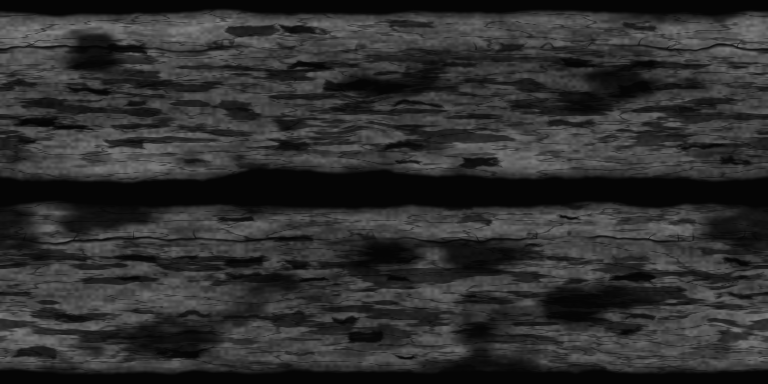
This texture map is drawn by a Shadertoy shader. Its source:

```glsl
#define PLANKS 2.0
#define GAP_HALF 0.031
#define EDGE_WEAR 0.026
#define BASE_TONE 0.315
#define GAP_TONE 0.018
#define STAIN_DEPTH 0.80
#define FLAKE_GRID vec2(14.0, 20.0)
#define FLAKE_CHANCE 0.36
#define SPLIT_HEIGHT 0.75

float hash(vec2 c) {
    vec3 q = fract(c.xyx * 0.1031);
    q += dot(q, q.yzx + 33.33);
    return fract((q.x + q.y) * q.z);
}

// Value noise that wraps across the canvas width
float noise(vec2 uv, vec2 freq, float seed) {
    vec2 p = uv * freq;
    vec2 cell = floor(p);
    vec2 f = p - cell;
    f = f * f * (3.0 - 2.0 * f);
    float x0 = mod(cell.x, freq.x);
    float x1 = mod(cell.x + 1.0, freq.x);
    vec2 s = vec2(seed * 17.3, seed * 5.7);
    float low = mix(hash(vec2(x0, cell.y) + s), hash(vec2(x1, cell.y) + s), f.x);
    float high = mix(hash(vec2(x0, cell.y + 1.0) + s), hash(vec2(x1, cell.y + 1.0) + s), f.x);
    return mix(low, high, f.y);
}

float fbm(vec2 uv, vec2 freq, float seed) {
    float sum = 0.0, weight = 0.5;
    for (int i = 0; i < 4; i++) {
        sum += weight * noise(uv, freq, seed + float(i));
        freq *= 2.0;
        weight *= 0.5;
    }
    return sum / 0.9375;
}

// Ragged oblong chips scattered one per cell
float flakes(vec2 uv) {
    vec2 p = uv * FLAKE_GRID;
    p += 0.55 * (vec2(fbm(uv, vec2(40.0, 50.0), 31.0), fbm(uv, vec2(36.0, 20.0), 37.0)) - 0.5);
    float cover = 0.0;
    for (int j = -1; j <= 1; j++)
    for (int i = -1; i <= 1; i++) {
        vec2 cell = floor(p) + vec2(i, j);
        vec2 id = vec2(mod(cell.x, FLAKE_GRID.x), cell.y);
        if (hash(id + 3.1) > FLAKE_CHANCE) continue;
        vec2 centre = cell + 0.3 + 0.4 * vec2(hash(id + 11.7), hash(id + 23.9));
        float scale = hash(id + 41.3);
        vec2 size = mix(vec2(0.14, 0.08), vec2(0.42, 0.36), vec2(scale, scale * hash(id + 57.1)));
        vec2 q = abs(p - centre) - size;
        float strength = mix(0.4, 0.9, hash(id + 71.3));
        cover = max(cover, strength * (1.0 - smoothstep(-0.08, 0.07, max(q.x, q.y))));
    }
    return cover;
}

// Signed height inside the plank, negative in the gaps
float plankDepth(vec2 uv, float plank) {
    float sag = smoothstep(0.22, 0.36, uv.x) * (1.0 - smoothstep(0.48, 0.66, uv.x));
    float wearLow = fbm(vec2(uv.x, plank), vec2(18.0, 1.0), 3.0) - 0.5;
    float wearHigh = fbm(vec2(uv.x, plank), vec2(14.0, 1.0), 9.0) - 0.5;
    float low = plank / PLANKS + GAP_HALF + EDGE_WEAR * wearLow + 0.022 * sag * plank;
    float high = (plank + 1.0) / PLANKS - GAP_HALF + EDGE_WEAR * wearHigh;
    return min(uv.y - low, high - uv.y);
}

void mainImage(out vec4 fragColor, in vec2 fragCoord) {
    vec2 uv = fragCoord / iResolution.xy;
    float pixel = 1.0 / iResolution.y;
    float plank = floor(uv.y * PLANKS);
    float t = fract(uv.y * PLANKS);

    // Grain bends around one knot per plank
    vec2 knot = (uv - vec2(mix(0.93, 0.475, plank), (plank + 0.42) / PLANKS)) * vec2(2.0, 1.0);
    vec2 grainUv = uv;
    grainUv.y += 0.6 * knot.y * exp(-dot(knot, knot) * 350.0);
    grainUv.y += 0.014 * (fbm(uv, vec2(8.0, 6.0), 13.0) - 0.5);

    // Broad tone: pale rims and a weathered middle
    float tone = BASE_TONE + 0.26 * (fbm(uv, vec2(5.0, 7.0), 17.0) - 0.5);
    tone += 0.045 * smoothstep(SPLIT_HEIGHT - 0.02, SPLIT_HEIGHT + 0.04, t);
    tone += 0.03 * (1.0 - smoothstep(0.15, 0.4, t));
    tone -= 0.04 * smoothstep(0.3, 0.55, t) * (1.0 - smoothstep(0.68, 0.78, t));

    // Fine fibres and long grooves
    tone += 0.13 * (noise(grainUv, vec2(48.0, 110.0), 21.0) - 0.5);
    tone += 0.10 * (noise(grainUv, vec2(190.0, 128.0), 22.0) - 0.5);
    float groove = abs(fbm(grainUv, vec2(12.0, 44.0), 25.0) - 0.5);
    tone *= 1.0 - 0.38 * (1.0 - smoothstep(0.0, 0.045, groove));

    // Soft stains, with streaks worn deeper inside them
    float stain = smoothstep(0.54, 0.76, fbm(uv, vec2(8.0, 9.0), 43.0));
    float streak = smoothstep(0.52, 0.64, fbm(grainUv, vec2(16.0, 52.0), 47.0));
    float middle = smoothstep(0.12, 0.3, t) * (1.0 - smoothstep(0.66, 0.76, t));
    tone *= 1.0 - STAIN_DEPTH * stain;
    tone *= 1.0 - streak * (0.2 + 0.4 * middle);
    tone *= 1.0 - flakes(uv);

    // Long split below the upper strip, with short cracks rising from it
    float splitY = SPLIT_HEIGHT + 0.075 * (fbm(vec2(uv.x, plank), vec2(16.0, 1.0), 53.0) - 0.5);
    float below = (splitY - t) / PLANKS;
    float splitWidth = 0.003 + 0.009 * noise(vec2(uv.x, plank), vec2(30.0, 1.0), 59.0);
    float split = smoothstep(-pixel, pixel, below) * (1.0 - smoothstep(0.0, splitWidth + pixel, below));
    float openness = smoothstep(0.25, 0.6, noise(vec2(uv.x, plank), vec2(11.0, 1.0), 61.0));
    tone *= 1.0 - split * mix(0.3, 0.9, openness);
    float rise = smoothstep(-0.03, 0.0, below) * (1.0 - smoothstep(0.0, 0.004, below));
    float crack = abs(fbm(uv, vec2(14.0, 7.0), 67.0) - 0.5);
    tone *= 1.0 - 0.5 * rise * (1.0 - smoothstep(0.0, 0.02, crack));

    // Ragged plank edges fading into the gaps
    float depth = plankDepth(uv, plank);
    float body = smoothstep(-pixel, 0.007 + pixel, depth);
    body *= mix(0.5, 1.0, smoothstep(0.0, 0.035, depth));
    tone = mix(GAP_TONE, max(tone, GAP_TONE), body);
    fragColor = vec4(vec3(clamp(tone, 0.0, 0.5)), 1.0);
}
```
